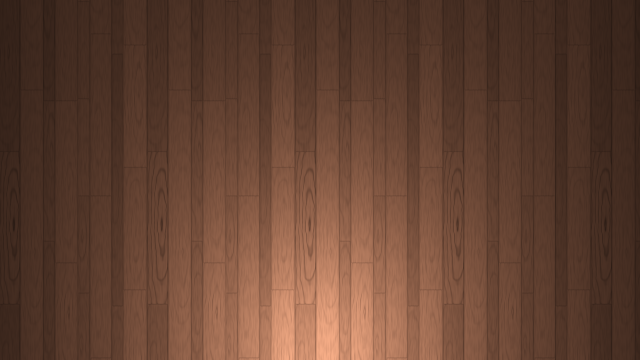
Give the GLSL for this texture, as a Shadertoy shader.

```glsl
// Dark wooden planks lit by a warm pool of light at the bottom centre.
// A repeating set of eight planks is cut into boards; each board gets arched
// rings warped by layered sines, and stretched cellular noise for the pores.

const float TILE_WIDTH   = 0.4109;   // all lengths are in canvas heights
const float TILE_START   = -0.0694;  // left edge of a tile, from the centre
const int   PLANKS       = 8;
const float SEAM_WIDTH   = 0.0008;
const float SEAM_DEPTH   = 0.19;
const float END_DEPTH    = 0.10;
const float RING_SPACING = 0.0095;
const float RING_STRETCH = 7.0;
const float RING_DEPTH   = 0.17;
const float PORE_DEPTH   = 0.05;
const vec2  PORE_GRID    = vec2(200.0, 30.0);
const float AMBIENT      = 0.222;
const float GLOW         = 0.90;
const vec2  GLOW_SHAPE   = vec2(1.08, 0.88);

// Per plank: left edges, relative tone, height of one seam, board length
const float EDGE[9] = float[9](0.0, 0.058, 0.123, 0.155, 0.218, 0.252, 0.3125, 0.345, 0.4109);
const float TONE[8] = float[8](-0.05, 0.03, -0.07, 0.025, -0.01, 0.03, -0.07, 0.045);
const float SEAM[8] = float[8](0.155, 0.75, 0.33, 0.27, 0.186, 0.456, 0.85, 0.195);
const float SPAN[8] = float[8](0.424, 0.80, 0.39, 0.45, 0.27, 0.45, 0.70, 0.34);

float hash(vec2 p) {
    p = fract(p * vec2(0.1031, 0.1137));
    p += dot(p, p.yx + 33.33);
    return fract((p.x + p.y) * p.x * 47.0);
}

// Distance to the nearest scattered point
float cellular(vec2 p) {
    vec2 cell = floor(p), f = fract(p);
    float nearest = 1.0;
    for (int j = -1; j <= 1; j++)
    for (int i = -1; i <= 1; i++) {
        vec2 o = vec2(i, j), c = cell + o + 100.0;
        vec2 point = o + vec2(hash(c), hash(c + 57.0));
        nearest = min(nearest, length(point - f));
    }
    return nearest;
}

// Layered sines that bend the rings
float warp(vec2 p, float seed) {
    float sum = 0.0, amp = 1.0;
    for (int i = 0; i < 4; i++) {
        sum += amp * sin(p.x * 40.0 + seed + 1.7 * sin(p.y * 19.0 + seed * 2.0));
        p = mat2(0.96, 0.28, -0.28, 0.96) * p * 1.9;
        seed += 2.4;
        amp *= 0.55;
    }
    return sum;
}

float light(vec2 p) {
    vec2 q = p * GLOW_SHAPE;
    float r = sqrt(dot(q, q) + 0.016);
    float vignette = 0.03 * smoothstep(0.6, 0.9, abs(p.x));
    return AMBIENT + GLOW * exp(-2.2 * r - 0.6 * r * r) - vignette;
}

void mainImage(out vec4 fragColor, in vec2 fragCoord) {
    float pixel = 1.0 / iResolution.y;
    vec2 p = (fragCoord - vec2(0.5 * iResolution.x, 0.0)) * pixel;

    // Find the plank, then the board within it
    float x = mod(p.x - TILE_START, TILE_WIDTH);
    int plank = 0;
    for (int i = 1; i < PLANKS; i++) if (x >= EDGE[i]) plank = i;
    float left = EDGE[plank], right = EDGE[plank + 1];
    float span = SPAN[plank];
    float along = (p.y - SEAM[plank]) / span;
    float board = floor(along);
    along = fract(along);
    vec2 id = vec2(float(plank) * 7.0 + 3.0, board * 13.0 + 41.0);
    float seed = hash(id), seed2 = hash(id + 19.0);

    // Arched rings around a heart in each board, drawn as sparse dark lines
    bool knotted = plank == 0 && board == 0.0;
    float heartX = mix(left, right, knotted ? 0.70 : 0.3 + 0.4 * seed);
    float heartY = knotted ? 0.51 : 0.25 + 0.5 * seed2;
    vec2 local = vec2(x - heartX, (along - heartY) * span);
    float bend = warp(vec2(x, p.y), seed * 30.0);
    float radius = length(vec2(local.x, local.y / RING_STRETCH)) + 0.0017 * bend;
    float rings = pow(0.5 + 0.5 * sin(6.2832 * radius / RING_SPACING), 5.0);
    float figure = mix(0.35, 1.0, seed2) * mix(0.3, 1.0, exp(-radius * 35.0));
    figure *= 0.7 + 0.3 * sin(p.y * 31.0 + bend + seed * 20.0);
    if (knotted) figure = 1.5 * exp(-radius * 15.0);

    // Fine pores and long soft fibres
    float pores = 1.0 - smoothstep(0.1, 0.65, cellular(vec2(x, p.y) * PORE_GRID + id));
    float fibre = sin(x * 410.0 + bend) + 0.6 * sin(x * 690.0 - 1.3 * bend + seed * 9.0);

    // Thin seams of uneven strength, with a faint shadow beside the long edges
    float side = min(x - left, right - x);
    float butt = min(along, 1.0 - along) * span;
    float edgeId = x - left < right - x ? float(plank) : mod(float(plank + 1), 8.0);
    float edgeDepth = SEAM_DEPTH * mix(0.55, 1.0, hash(vec2(edgeId * 5.0 + 2.0, 71.0)));
    float longSeam = 1.0 - smoothstep(0.0, SEAM_WIDTH + pixel, side);
    float endSeam = 1.0 - smoothstep(0.0, SEAM_WIDTH + pixel, butt);
    float seam = max(edgeDepth * longSeam, END_DEPTH * endSeam);
    float shadow = 0.025 * exp(-side * 200.0);

    // Combine the wood with the light
    float wood = 1.0 + TONE[plank] + 0.07 * (seed - 0.5);
    wood *= 1.0 - RING_DEPTH * figure * (rings - 0.25);
    wood *= 1.0 - PORE_DEPTH * (pores - 0.4) + 0.009 * fibre;
    wood *= 1.0 - seam - shadow;
    if (knotted) wood *= 1.0 - 0.22 * exp(-pow(radius / 0.004, 2.0));

    float red = light(p) * wood;
    vec3 tint = vec3(1.0, 0.635 + 0.07 * red, 0.465 + 0.085 * red);
    fragColor = vec4(clamp(red * tint, 0.0, 1.0), 1.0);
}
```
